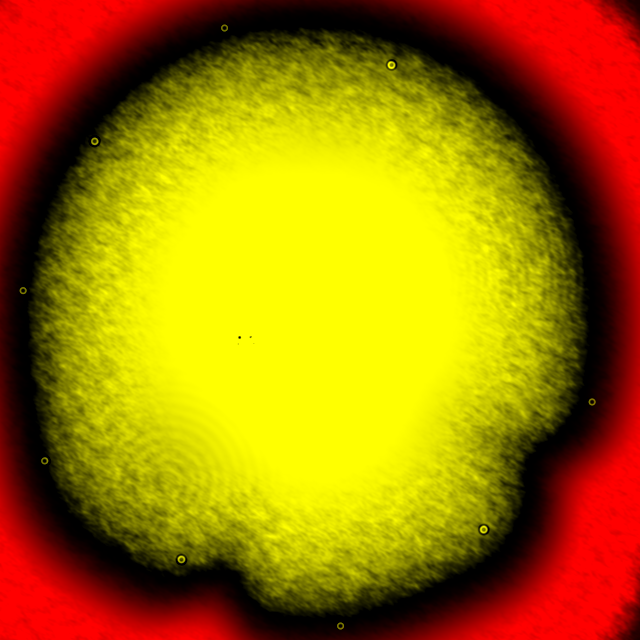
A WebGL 1 fragment shader for this background:

```glsl
precision highp float;
// Grainy yellow light disc with a notched dark rim inside a red halo.

uniform vec2 u_resolution;

const float PI = 3.14159265;
const vec2 DISC_CENTRE = vec2(0.482, 0.499);
const vec3 YELLOW = vec3(1.0, 1.0, 0.0);
const vec3 RED = vec3(1.0, 0.0, 0.0);

vec2 hash2(vec2 p) {
  vec2 q = vec2(dot(p, vec2(127.1, 311.7)), dot(p, vec2(269.5, 183.3)));
  return fract(sin(q) * 43758.5);
}

float cornerGradient(vec2 cell, vec2 local, vec2 corner) {
  return dot(hash2(cell + corner) * 2.0 - 1.0, local - corner);
}

float gradientNoise(vec2 p) {
  vec2 cell = floor(p);
  vec2 f = fract(p);
  vec2 w = f * f * f * (f * (f * 6.0 - 15.0) + 10.0);
  vec2 e = vec2(1.0, 0.0);
  float low = mix(cornerGradient(cell, f, e.yy), cornerGradient(cell, f, e.xy), w.x);
  float high = mix(cornerGradient(cell, f, e.yx), cornerGradient(cell, f, e.xx), w.x);
  return mix(low, high, w.y);
}

mat2 rotation(float angle) {
  float c = cos(angle);
  float s = sin(angle);
  return mat2(c, s, -s, c);
}

// Stretched octaves give short, slanted fibres.
float fibreGrain(vec2 p, float angle) {
  vec2 q = rotation(angle) * p * vec2(1.0);
  float sum = 0.0;
  float gain = 0.7;
  vec2 scale = vec2(32.0, 62.0);
  for (int i = 0; i < 3; i++) {
    sum += gain * gradientNoise(q * scale + float(i) * 17.3);
    scale *= 1.9;
    gain *= 0.8;
  }
  return sum;
}

float glow(vec2 p, vec2 centre, float size) {
  vec2 d = (p - centre) / size;
  return exp(-dot(d, d));
}

float angularBump(float angle, float centre, float width) {
  float d = (mod(angle - centre + PI, 2.0 * PI) - PI) / width;
  return exp(-d * d);
}

// Signed depth below the uneven rim, positive inside the disc.
float discDepth(vec2 d) {
  float r = length(d);
  float angle = atan(d.y, d.x);
  float lobes = 0.031 * angularBump(angle, 3.8, 0.30)
              + 0.013 * angularBump(angle, 5.38, 0.15)
              - 0.050 * angularBump(angle, 4.39, 0.13)
              - 0.036 * angularBump(angle, 5.73, 0.13);
  float radius = 0.452 - 0.013 * cos(2.0 * angle);
  return radius + lobes * smoothstep(0.15, 0.42, r) - r;
}

float ripples(vec2 p, vec2 centre, float spacing) {
  return sin(2.0 * PI * length(p - centre) / spacing);
}

// Small diffraction rings scattered along the rim.
float dustRings(vec2 p, float pixel) {
  float sum = 0.0;
  for (int i = 0; i < 9; i++) {
    float n = float(i);
    float angle = radians(72.0 + 34.0 * n);
    float reach = 0.45 - 0.03 * cos(2.6 * n);
    vec2 centre = DISC_CENTRE + reach * vec2(cos(angle), sin(angle));
    float d = length(p - centre);
    float line = 1.0 - smoothstep(0.0, 0.0015 + pixel, abs(d - 0.0045));
    float hollow = 1.0 - smoothstep(0.0, 0.0015 + pixel, abs(d - 0.0075));
    sum += line - 0.6 * hollow;
  }
  return sum;
}

// Tiny dark specks gathered around one point.
float darkSpecks(vec2 p, vec2 centre, float pixel) {
  float cover = 0.0;
  for (int i = 0; i < 5; i++) {
    float n = float(i);
    vec2 offset = (hash2(vec2(n, 4.0)) - 0.5) * vec2(0.035, 0.02);
    float size = 0.0019 / (1.0 + 0.5 * n);
    float d = length(p - centre - offset);
    cover = max(cover, (1.0 - smoothstep(size - pixel, size + pixel, d)) / (1.0 + 0.4 * n));
  }
  return cover;
}

void main() {
  float side = min(u_resolution.x, u_resolution.y);
  vec2 p = (gl_FragCoord.xy - 0.5 * u_resolution) / side + 0.5;
  float pixel = 1.0 / side;
  float grain = fibreGrain(p, 0.55);
  float depth = discDepth(p - DISC_CENTRE) + 0.012 * grain;

  // Yellow disc, with softer patches and interference ripples.
  float disc = 1.1 * (1.0 - exp(-max(depth, 0.0) / 0.081)) - 0.02;
  disc -= 0.17 * glow(p, vec2(0.25, 0.26), 0.11);
  disc -= 0.10 * glow(p, vec2(0.50, 0.89), 0.13);
  disc -= 0.10 * glow(p, vec2(0.75, 0.30), 0.10);
  disc += 0.03 * ripples(p, vec2(0.26, 0.245), 0.018) * glow(p, vec2(0.26, 0.245), 0.12);
  disc += 0.035 * ripples(p, vec2(0.58, 0.56), 0.013) * glow(p, vec2(0.85, 0.60), 0.10);
  disc += 0.30 * grain * smoothstep(0.0, 0.03, depth) * (1.0 - smoothstep(0.1, 0.22, depth));

  // Red halo, fading again toward the right-hand corners.
  float outside = -depth;
  float halo = smoothstep(0.004, 0.125, outside) * (1.0 + 0.25 * grain);
  halo *= 1.0 - smoothstep(0.195, 0.265, outside) * mix(0.25, 0.9, smoothstep(0.3, 0.8, p.x));

  float rings = 0.5 * dustRings(p, pixel);
  disc += rings * smoothstep(-0.05, -0.02, depth);
  disc *= 1.0 - darkSpecks(p, vec2(0.38, 0.472), pixel);
  vec3 colour = YELLOW * clamp(disc, 0.0, 1.0) + RED * clamp(halo, 0.0, 1.0);
  gl_FragColor = vec4(clamp(colour, 0.0, 1.0), 1.0);
}
```
